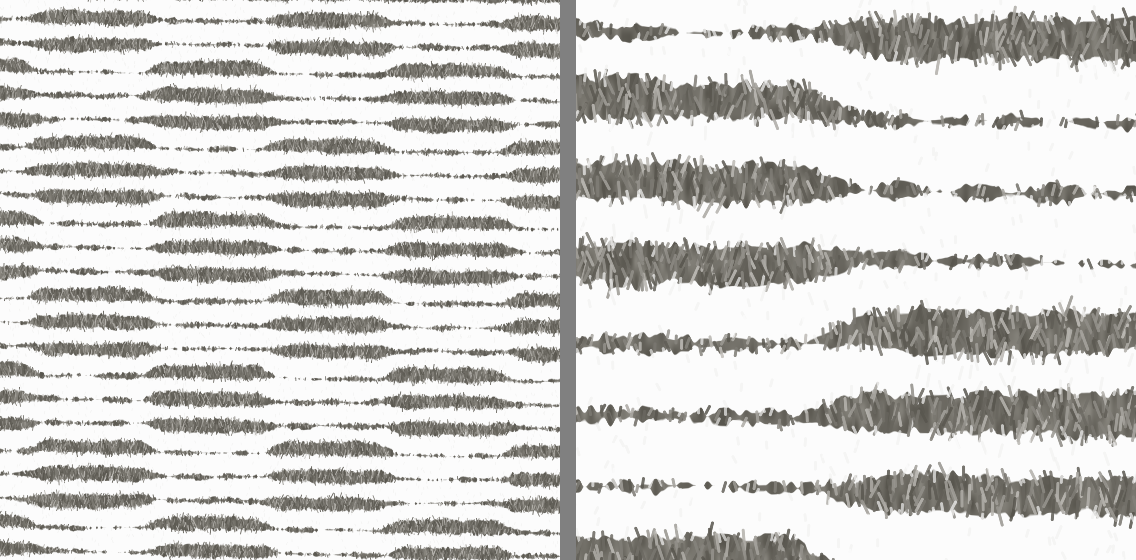
Left: the whole. Right: its middle third, enlarged.
Reproduce this texture procedurally as a WebGL 1 fragment shader.

```glsl
precision highp float;
uniform vec2 u_resolution;

// Layout, as fractions of the canvas
const float ROW_PITCH = 0.0452;
const float FIRST_ROW = 0.304;
const float ROW_SLOPE = 0.012;
const float BULGE_PERIOD = 0.4235;
const float BULGE_CENTRE = 0.166;
const float BULGE_CORE = 0.078;
const float BULGE_TIP = 0.128;
const float ROWS_PER_GROUP = 3.0;

// Band and strand sizes
const float FAT_HALF = 0.0122;
const float THIN_HALF = 0.0038;
const float EDGE_FUZZ = 0.0065;
const vec2 STRAND_CELLS = vec2(190.0, 100.0);
const float STRAND_WIDTH = 0.0009;
const float STRAND_LONG = 0.0058;
const float STRAND_SHORT = 0.0030;
const float STRAND_TILT = 1.1;

const vec3 GROUND = vec3(0.99);
const vec3 GROUND_TICK = vec3(0.945, 0.945, 0.94);
const vec3 YARN_DARK = vec3(0.34, 0.33, 0.30);
const vec3 YARN_MID = vec3(0.54, 0.53, 0.50);
const vec3 YARN_LIGHT = vec3(0.76, 0.75, 0.73);

float hash(vec2 p) {
  vec3 q = fract(vec3(p.xyx) * 0.1031);
  q += dot(q, q.yzx + 33.33);
  return fract((q.x + q.y) * q.z);
}

float noise(vec2 p) {
  vec2 i = floor(p);
  vec2 f = fract(p);
  f = f * f * (3.0 - 2.0 * f);
  float low = mix(hash(i), hash(i + vec2(1.0, 0.0)), f.x);
  float high = mix(hash(i + vec2(0.0, 1.0)), hash(i + 1.0), f.x);
  return mix(low, high, f.y);
}

// x: signed distance to the nearest band, y: bulge amount from 0 to 1
vec2 band(vec2 p) {
  float y = p.y - FIRST_ROW - ROW_SLOPE * p.x;
  float row = floor(y / ROW_PITCH + 0.5);
  float group = floor((row + 1.0) / ROWS_PER_GROUP);
  float place = row - ROWS_PER_GROUP * group;
  float seed = row + 50.0;

  // Bulges shift by half a period from group to group
  float shift = 0.5 * mod(group, 2.0) + 0.03 * (hash(vec2(seed, 7.0)) - 0.5);
  float phase = fract((p.x - BULGE_CENTRE) / BULGE_PERIOD + shift + 0.5) - 0.5;
  float bulge = 1.0 - smoothstep(BULGE_CORE, BULGE_TIP, abs(phase) * BULGE_PERIOD);

  // Rows spread where they swell and close up where they thin
  float weave = mix(0.0005 - 0.0029 * place, 0.0033 * place - 0.0026, bulge);
  weave += 0.003 * (noise(vec2(p.x * 22.0, seed * 3.0)) - 0.5);
  float thin = THIN_HALF * (0.1 + 1.5 * noise(vec2(p.x * 42.0, seed * 5.0)));
  float fat = FAT_HALF * (0.85 + 0.3 * noise(vec2(p.x * 30.0, seed * 9.0)));
  return vec2(abs(y - row * ROW_PITCH - weave) - mix(thin, fat, bulge), bulge);
}

// Lays one sheet of short slanted strands over the colour
vec3 layStrands(vec3 colour, vec2 p, float layer, float pixel) {
  vec2 offset = vec2(0.37, 0.53) * layer;
  vec2 home = floor(p * STRAND_CELLS + offset);
  for (int j = -1; j <= 1; j++) {
    for (int i = -1; i <= 1; i++) {
      vec2 cell = home + vec2(float(i), float(j));
      vec2 key = cell + 10.0 + 300.0 * layer;
      float pick = hash(key + 71.0);
      vec2 root = (cell + vec2(hash(key), hash(key + 37.0)) - offset) / STRAND_CELLS;
      vec2 yarn = band(root);
      float fuzz = EDGE_FUZZ * mix(0.55, 1.0, yarn.y) * (hash(key + 113.0) - 0.5);
      bool inside = yarn.x + fuzz < -0.001;

      vec2 direction = normalize(vec2(STRAND_TILT * (hash(key + 151.0) - 0.5), 1.0));
      float reach = mix(STRAND_SHORT, STRAND_LONG, yarn.y) * (0.6 + 0.4 * pick);
      vec2 d = p - root;
      float gap = length(d - direction * clamp(dot(d, direction), -reach, reach));
      float cover = 1.0 - smoothstep(STRAND_WIDTH - 0.5 * pixel, STRAND_WIDTH + 0.5 * pixel, gap);

      float tone = hash(key + 193.0);
      vec3 ground = pick < 0.07 ? GROUND_TICK : GROUND;
      vec3 shade = inside ? mix(YARN_DARK, YARN_LIGHT, pow(tone, 1.3)) : ground;
      float strength = inside ? 0.85 : 0.65 * step(pick, 0.55);
      colour = mix(colour, shade, cover * strength);
    }
  }
  return colour;
}

void main() {
  float pixel = 1.0 / u_resolution.y;
  vec2 p = gl_FragCoord.xy * pixel;
  p.y = 1.0 - p.y;

  // Soft yarn body with a ragged edge
  float grain = noise(p * vec2(260.0, 90.0) + 20.0);
  float edge = band(p).x + EDGE_FUZZ * (grain - 0.35);
  float body = 1.0 - smoothstep(-pixel, pixel, edge);
  vec3 colour = mix(GROUND, mix(YARN_DARK, YARN_MID, grain), body);

  // Loose strands
  for (int layer = 0; layer < 2; layer++) {
    colour = layStrands(colour, p, float(layer), pixel);
  }
  gl_FragColor = vec4(colour, 1.0);
}
```
